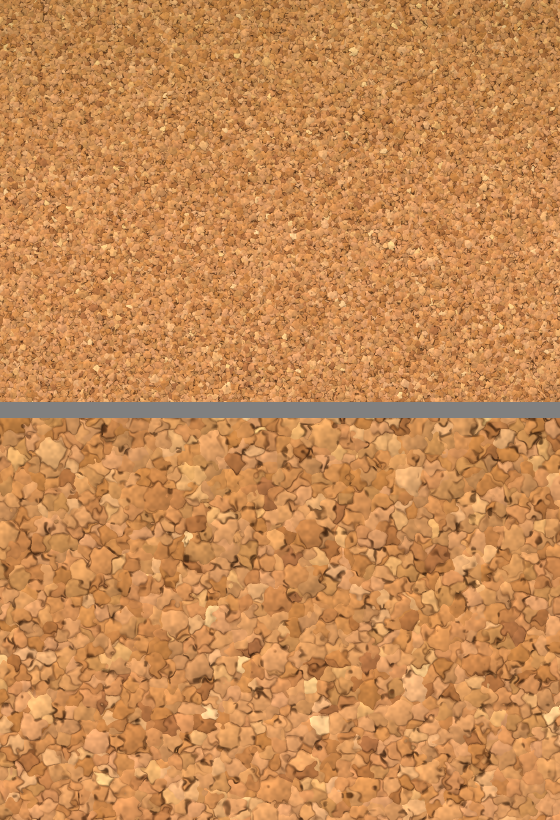
Top, the full canvas; bottom, a detail of the centre.
Write a Shadertoy shader that draws this texture.

```glsl
// Pressed cork board: small angular granules with broken dark gaps and soft uneven light.
#define GRAINS 98.0        // granules per canvas height
#define JITTER 1.0         // irregularity of the packing
#define WARP 0.75          // raggedness of granule outlines
#define GAP_WIDTH 0.20     // soft gap width, in granules
#define GAP_DARK 0.30      // darkening inside gaps
#define PIT_DARK 0.46      // extra darkening in sparse deep pits
#define MOTTLE 0.24        // fine texture inside granules
#define RELIEF 0.13        // slanted shading of each granule
#define COLOR_SPREAD 0.72  // colour contrast between granules
#define EXPOSURE 1.06

const vec3 MEAN_CORK = vec3(0.785, 0.550, 0.328);

vec3 hash3(vec2 p) {
    vec3 q = fract(p.xyx * vec3(0.1031, 0.1030, 0.0973));
    q += dot(q, q.yxz + 33.33);
    return fract((q.xxy + q.yxx) * q.zyx);
}

float noise(vec2 p) {
    vec2 i = floor(p), f = fract(p);
    f = f * f * (3.0 - 2.0 * f);
    return mix(mix(hash3(i).x, hash3(i + vec2(1, 0)).x, f.x),
               mix(hash3(i + vec2(0, 1)).x, hash3(i + vec2(1, 1)).x, f.x), f.y);
}

// Granule colour chosen by share
vec3 corkColor(float pick) {
    vec3 c = vec3(0.60, 0.37, 0.20);
    c = mix(c, vec3(0.71, 0.46, 0.24), step(0.05, pick));
    c = mix(c, vec3(0.73, 0.52, 0.31), step(0.19, pick));
    c = mix(c, vec3(0.80, 0.54, 0.31), step(0.34, pick));
    c = mix(c, vec3(0.84, 0.60, 0.38), step(0.60, pick));
    c = mix(c, vec3(0.90, 0.69, 0.45), step(0.90, pick));
    c = mix(c, vec3(0.99, 0.83, 0.56), step(0.992, pick));
    return mix(MEAN_CORK, c, COLOR_SPREAD);
}

vec3 cork(vec2 p) {
    // Ragged outlines
    vec2 q = p + WARP * (vec2(noise(p * 1.9), noise(p * 1.9 + 57.0)) - 0.5);

    // Weighted Voronoi cells: straight facets, mixed sizes
    vec2 base = floor(q), nearest = vec2(0), second = vec2(0), id = base;
    float d1 = 1e3, d2 = 1e3;
    for (int y = -2; y <= 2; y++)
    for (int x = -2; x <= 2; x++) {
        vec2 cell = base + vec2(x, y);
        vec3 h = hash3(cell + 11.0);
        vec2 r = cell + 0.5 + JITTER * (h.xy - 0.5) - q;
        float weight = 0.45 * h.z + 0.7 * step(0.98, h.z);
        float d = dot(r, r) - weight;
        if (d < d1) {
            d2 = d1; second = nearest;
            d1 = d; nearest = r; id = cell;
        } else if (d < d2) {
            d2 = d; second = r;
        }
    }
    float edge = 0.5 * (d2 - d1) / max(length(second - nearest), 0.15);

    // Granule body
    vec3 h = hash3(id + 203.0);
    vec3 color = corkColor(h.x);
    color *= 1.0 + 0.04 * (h.y - 0.5);
    color.b *= 1.0 + 0.12 * (h.z - 0.5);
    float grain = 0.55 * noise(p * 2.3 + 17.0) + 0.45 * noise(p * 4.1 + 91.0);
    color *= 1.0 + MOTTLE * (grain - 0.5);
    color *= 1.0 + RELIEF * clamp(dot(nearest, vec2(0.5, -0.8)), -0.8, 0.8);

    // Broken gaps, deepest below the granules, and short dark pits
    float gap = 1.0 - smoothstep(0.0, GAP_WIDTH, edge);
    float strength = 1.2 * smoothstep(0.25, 0.85, noise(p * 1.1 + 31.0));
    strength *= 0.8 + 0.4 * smoothstep(-0.4, 0.4, nearest.y);
    color *= 1.0 - GAP_DARK * gap * strength * vec3(0.88, 1.0, 1.12);
    float pit = smoothstep(0.70, 0.88, noise(p * 1.5 + 140.0));
    pit *= 1.0 - smoothstep(0.04, 0.26, edge);
    return color * (1.0 - PIT_DARK * pit * vec3(0.92, 1.0, 1.1));
}

void mainImage(out vec4 fragColor, in vec2 fragCoord) {
    // Four samples smooth the edges
    vec3 color = vec3(0);
    for (int i = 0; i < 4; i++) {
        vec2 offset = (vec2(i & 1, i >> 1) - 0.5) * 0.5;
        color += 0.25 * cork((fragCoord + offset) / iResolution.y * GRAINS);
    }

    // Dimmer, cooler top; warm lower half
    vec2 uv = fragCoord / iResolution.xy;
    float top = smoothstep(0.35, 1.05, uv.y);
    float corner = smoothstep(0.45, 0.8, length(uv - vec2(0.5, 0.4)));
    color *= mix(vec3(1.02, 1.01, 1.03), vec3(0.94, 0.95, 0.92), top);
    color *= 1.0 - 0.04 * corner;
    fragColor = vec4(clamp(color * EXPOSURE, 0.0, 1.0), 1.0);
}
```
